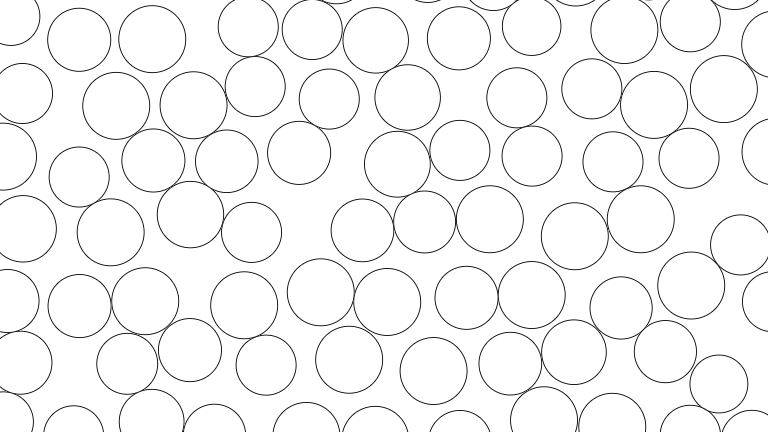
Give the GLSL for this pattern, as a WebGL 2 fragment shader.

```glsl
#version 300 es
precision highp float;
precision highp int;
// Thin black outlines of loosely packed discs on white paper.
// Jittered sites of a triangular lattice push overlapping neighbours apart
// once; what overlap is left shrinks the discs until they touch.

uniform vec2 u_resolution;
out vec4 fragColor;

// Three random values in 0..1 for a lattice cell
vec3 hash3(vec2 cell) {
    vec3 h = fract(cell.xyx * vec3(0.1031, 0.1030, 0.0973));
    h += dot(h, h.yxz + 33.33);
    return fract((h.xxy + h.yzz) * h.zyx);
}

// Disc before the push: centre in xy, one of three radii in z
vec3 seedDisc(vec2 cell) {
    vec3 h = hash3(cell + 17.0);
    vec2 site = vec2(cell.x + 0.5 * cell.y, cell.y) * vec2(0.178, 0.154);
    float radius = h.z < 0.5 ? 0.0775 : (h.z < 0.75 ? 0.073 : 0.0695);
    return vec3(site + (h.xy - 0.5) * 0.085, radius);
}

float overlapOf(vec3 a, vec3 b) {
    return max(a.z + b.z - distance(a.xy, b.xy), 0.0);
}

// Next of the six lattice directions, 60 degrees further
ivec2 turn(ivec2 dir) {
    return ivec2(-dir.y, dir.x + dir.y);
}

void main() {
    vec2 p = gl_FragCoord.xy / u_resolution.y;
    float pixel = 1.0 / u_resolution.y;
    float row = floor(p.y / 0.154 + 0.5);
    vec2 home = vec2(floor(p.x / 0.178 - 0.5 * row + 0.5), row);

    // Seeds in a hexagon of three rings around the home cell
    vec3 seeds[49];
    for (int y = -3; y <= 3; y++) {
        for (int x = max(-3, -3 - y); x <= min(3, 3 - y); x++) {
            seeds[(y + 3) * 7 + x + 3] = seedDisc(home + vec2(x, y));
        }
    }

    // Push apart: two rings move away from the seeds they overlap
    vec3 discs[25];
    for (int y = -2; y <= 2; y++) {
        for (int x = max(-2, -2 - y); x <= min(2, 2 - y); x++) {
            int slot = (y + 3) * 7 + x + 3;
            vec3 disc = seeds[slot];
            vec2 push = vec2(0.0);
            ivec2 dir = ivec2(1, 0);
            for (int k = 0; k < 6; k++) {
                vec3 other = seeds[slot + dir.y * 7 + dir.x];
                vec2 away = disc.xy - other.xy;
                push += away / max(length(away), 0.0001) * overlapOf(disc, other);
                dir = turn(dir);
            }
            discs[(y + 2) * 5 + x + 2] = disc + vec3(0.52 * push, 0.0);
        }
    }

    // Distance to the nearest outline among the home disc and its ring
    float outline = 1.0;
    for (int y = -1; y <= 1; y++) {
        for (int x = max(-1, -1 - y); x <= min(1, 1 - y); x++) {
            int slot = (y + 2) * 5 + x + 2;
            vec3 disc = discs[slot];
            float range = distance(p, disc.xy);
            if (abs(range - disc.z) > 0.02) continue;

            // Shrink until the deepest neighbour only touches
            float squeeze = 0.0;
            ivec2 dir = ivec2(1, 0);
            for (int k = 0; k < 6; k++) {
                squeeze = max(squeeze, overlapOf(disc, discs[slot + dir.y * 5 + dir.x]));
                dir = turn(dir);
            }
            float radius = max(disc.z - 0.5 * squeeze, 0.067);
            outline = min(outline, abs(range - radius));
        }
    }

    // Share of the pixel covered by the hairline
    float halfWidth = 0.00102;
    float ink = clamp((halfWidth - outline) / pixel + 0.5, 0.0, min(1.0, 2.0 * halfWidth / pixel));
    fragColor = vec4(vec3(1.0 - ink), 1.0);
}
```
